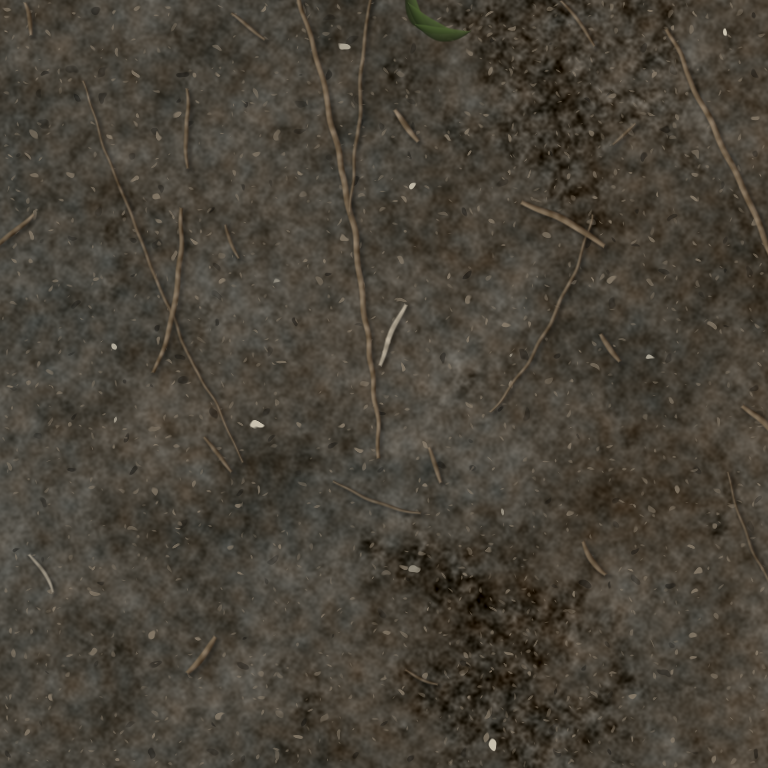
This texture is drawn by a Shadertoy shader. Its source:

```glsl
#define SOIL vec3(0.287, 0.266, 0.229)
#define WARM_TINT vec3(0.020, -0.002, -0.018)
#define CHIP vec3(0.54, 0.49, 0.42)
#define WHITE_BIT vec3(0.80, 0.77, 0.70)
#define TWIG_LIGHT vec3(0.49, 0.42, 0.33)
#define TWIG_DARK vec3(0.30, 0.24, 0.18)
#define LEAF vec3(0.25, 0.31, 0.16)
#define GRAIN 0.092
#define BROAD 0.085
#define TWIGS 26
#define BLADES 3
#define SOFT 0.0016

vec2 hash2(vec2 p) {
    vec3 q = fract(p.xyx * vec3(0.1031, 0.1030, 0.0973));
    q += dot(q, q.yzx + 33.33);
    return fract((q.xx + q.yz) * q.zy);
}

mat2 rotation(float a) {
    return mat2(cos(a), sin(a), -sin(a), cos(a));
}

float corner(vec2 cell, vec2 offset) {
    return dot(hash2(cell) * 2.0 - 1.0, offset);
}

float gradientNoise(vec2 p) {
    vec2 i = floor(p), f = fract(p);
    vec2 u = f * f * f * (f * (f * 6.0 - 15.0) + 10.0);
    vec2 e = vec2(1.0, 0.0);
    return mix(mix(corner(i, f), corner(i + e, f - e), u.x),
               mix(corner(i + e.yx, f - e.yx), corner(i + 1.0, f - 1.0), u.x), u.y);
}

float coverage(float d) {
    float soft = max(SOFT, 0.8 / iResolution.y);
    return 1.0 - smoothstep(-soft, soft, d);
}

// Scattered oval chips, at most one per cell; size is a fraction of the cell
float chips(vec2 p, float cells, float chance, float size) {
    vec2 id = floor(p * cells);
    vec2 place = hash2(id + cells), form = hash2(id + cells + 57.0);
    vec2 q = fract(p * cells) - mix(vec2(0.3), vec2(0.7), place);
    q = rotation(form.x * 6.2832) * q;
    float d = length(q * vec2(1.0, 1.9)) - size * (0.5 + form.y);
    vec2 pick = hash2(id + cells + 19.0);
    return step(pick.x, chance) * mix(0.45, 1.0, pick.y) * coverage(d / cells);
}

// Bent strip: x is the distance, y the position across it from -1 to 1
vec2 strip(vec2 p, vec2 center, float angle, float halfLength, float width,
           float bend, float point) {
    vec2 axis = vec2(sin(angle), -cos(angle));
    vec2 q = p - center;
    float t = dot(q, axis) / halfLength;
    float across = dot(q, vec2(-axis.y, axis.x)) - bend * halfLength * (t * t - 0.33);
    across += 0.008 * gradientNoise(vec2(t * halfLength * 20.0, center.x * 91.0));
    float w = max(width * mix(1.0, 1.0 - t * t, point), 0.0006);
    return vec2(max(abs(across) - w, (abs(t) - 1.0) * halfLength), across / w);
}

// Darker, rougher areas: two large ones and scattered small ones
float roughness(vec2 p) {
    vec2 upper = p - vec2(0.76, 0.93), lower = p - vec2(0.64, 0.14);
    float patches = exp(-26.0 * dot(upper, upper)) + exp(-30.0 * dot(lower, lower));
    return smoothstep(0.25, 1.0, patches + 0.9 * gradientNoise(p * 9.0)
                                 + 0.7 * gradientNoise(p * 24.0));
}

// Crumbly ground; each noise layer is turned to hide the lattice
vec3 ground(vec2 p, float rough) {
    vec2 a = rotation(0.6) * p, b = rotation(1.1) * p, c = rotation(2.2) * p;
    float broad = gradientNoise(a * 3.5 + 7.0) + gradientNoise(b * 9.0 + 2.0)
                + gradientNoise(c * 20.0);
    float grain = gradientNoise(a * 42.0) + gradientNoise(b * 84.0 + 3.0)
                + gradientNoise(c * 165.0 + 11.0) * 0.8;
    float tone = BROAD * broad + GRAIN * grain * (1.0 + 1.2 * rough) - 0.075 * rough;
    float warmth = gradientNoise(b * 5.0 + 31.0) + 1.3 * gradientNoise(c * 38.0 + 5.0)
                 + 0.5 * (p.x - 0.4);
    return SOIL + tone + WARM_TINT * warmth;
}

void mainImage(out vec4 fragColor, in vec2 fragCoord) {
    vec2 p = fragCoord / iResolution.y;
    float rough = roughness(p);
    vec3 color = ground(p, rough);

    // Dark pits, small stones and bits of straw
    vec2 ragged = p + 0.006 * vec2(gradientNoise(p * 80.0), gradientNoise(p * 80.0 + 40.0));
    color *= 1.0 - 0.35 * chips(ragged.yx, 27.0, 0.22, 0.15);
    color = mix(color, CHIP, 0.60 * chips(ragged, 71.0, 0.25 + 0.2 * rough, 0.16));
    color = mix(color, CHIP, 0.85 * chips(ragged, 37.0, 0.22 + 0.25 * rough, 0.15));
    color = mix(color, WHITE_BIT, chips(ragged, 10.0, 0.12, 0.06));

    // Green blades at the top
    for (int i = 0; i < BLADES; i++) {
        float k = float(i);
        vec2 blade = strip(p, vec2(0.54 + 0.018 * k, 0.985 - 0.014 * k),
                           0.5 + 0.5 * k, 0.036, 0.009, 0.25, 1.0);
        vec3 green = LEAF * (0.85 + 0.35 * clamp(blade.y, -1.0, 1.0));
        color = mix(color, green, 0.85 * coverage(blade.x));
    }

    // Dry twigs: a few long ones, then shorter and more scattered ones
    for (int i = 0; i < TWIGS; i++) {
        float k = float(i);
        float size = pow(1.0 - k / float(TWIGS), 5.0);
        vec2 r = hash2(vec2(k, 4.7)), s = hash2(vec2(k, 18.3));
        vec2 center = fract(vec2(0.45, 0.72) + k * vec2(0.7549, 0.5698));
        center.y = mix(center.y, 0.72, size);
        float angle = 0.18 + (r.x - 0.5) * mix(2.4, 0.5, size);
        float halfLength = mix(0.025, 0.27, size) * (0.8 + 0.4 * s.y);
        float width = mix(0.0020, 0.0046, s.x * s.x);
        float bend = (r.y - 0.5) * 0.3;
        vec2 twig = strip(p, center, angle, halfLength, width, bend, 0.4);
        vec2 shadow = strip(p + vec2(-0.003, 0.003), center, angle, halfLength, width, bend, 0.4);
        color *= 0.74 + 0.26 * smoothstep(-0.002, 0.006, shadow.x);
        vec3 bark = mix(TWIG_LIGHT, TWIG_DARK, smoothstep(-0.3, 1.1, twig.y));
        bark = mix(bark, WHITE_BIT, 0.7 * step(0.85, s.y) * step(size, 0.3));
        bark += 0.22 * gradientNoise(p * 90.0);
        color = mix(color, bark, mix(0.6, 0.95, s.x) * coverage(twig.x));
    }

    fragColor = vec4(clamp(color, 0.0, 1.0), 1.0);
}
```
